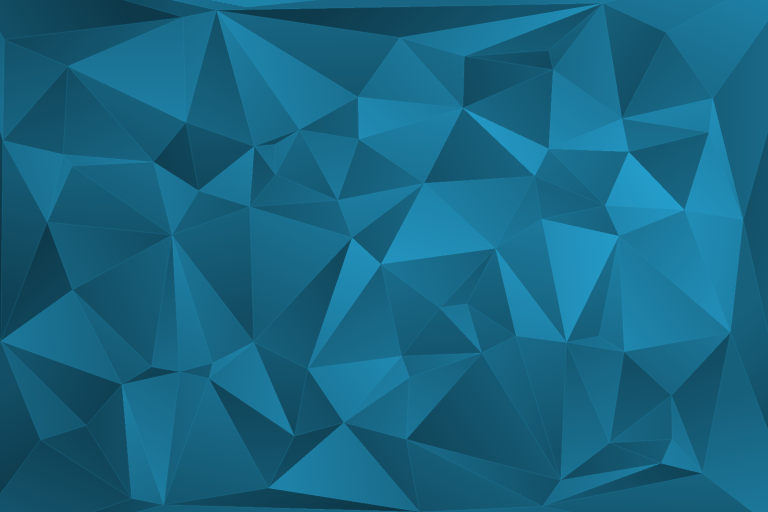
Reproduce this background procedurally as a WebGL 2 fragment shader.

```glsl
#version 300 es
precision highp float;
// Low-poly backdrop: an irregular Delaunay mesh of softly shaded blue triangles.

uniform vec2 u_resolution;
out vec4 fragColor;

const int COLUMNS = 11;
const int ROWS = 7;
const int SITE_COUNT = COLUMNS * ROWS;
const vec2 FRAME = vec2(1.5, 1.0);
vec2 sites[SITE_COUNT];

float cross2(vec2 a, vec2 b) { return a.x * b.y - a.y * b.x; }

vec2 hash2(float n) {
    return fract(sin(n * vec2(12.9898, 78.233) + 4.1) * 4375.85);
}

// Low gain, so the order in which corners were summed does not matter.
vec2 triangleHash(vec2 middle) {
    return fract(sin(middle * mat2(97.3, 171.7, 143.9, -83.1)) * 57.31);
}

float lineDistance(vec2 p, vec2 a, vec2 b) {
    return abs(cross2(b - a, p - a)) / length(b - a);
}

bool insideTriangle(vec2 p, vec2 a, vec2 b, vec2 c) {
    vec3 side = vec3(cross2(b - a, p - a), cross2(c - b, p - b), cross2(a - c, p - c));
    return all(greaterThanEqual(side, vec3(0.0))) || all(lessThanEqual(side, vec3(0.0)));
}

// Circumcentre relative to a.
vec2 circumOffset(vec2 a, vec2 b, vec2 c) {
    b -= a;
    c -= a;
    float bb = dot(b, b), cc = dot(c, c);
    return vec2(c.y * bb - b.y * cc, b.x * cc - c.x * bb) / (2.0 * cross2(b, c));
}

// Jittered grid, loose enough to form clusters and gaps.
void scatterSites() {
    for (int i = 0; i < SITE_COUNT; i++) {
        vec2 cell = vec2(i % COLUMNS, i / COLUMNS);
        vec2 unit = (cell + 1.5 * hash2(float(i) + 1.0)) / (vec2(COLUMNS, ROWS) + 0.5);
        sites[i] = unit * FRAME;
    }
}

// Shrink half of a slightly larger frame to the Delaunay triangle that holds p.
void findTriangle(vec2 p, out vec2 a, out vec2 b, out vec2 c) {
    a = vec2(-0.1);
    b = FRAME + 0.1;
    c = cross2(b - a, p - a) > 0.0 ? vec2(a.x, b.y) : vec2(b.x, a.y);
    for (int pass = 0; pass < 24; pass++) {
        vec2 centre = circumOffset(a, b, c);
        vec2 deepest = a;
        float lowestPower = -1e-5;
        for (int i = 0; i < SITE_COUNT; i++) {
            vec2 s = sites[i] - a;
            float power = dot(s, s - 2.0 * centre);
            if (power < lowestPower) {
                lowestPower = power;
                deepest = sites[i];
            }
        }
        if (lowestPower >= -1e-5) break;
        if (insideTriangle(p, a, b, deepest)) c = deepest;
        else if (insideTriangle(p, b, c, deepest)) a = deepest;
        else b = deepest;
    }
}

vec3 shade(vec2 p, out float seamDistance) {
    vec2 a, b, c;
    findTriangle(p, a, b, c);
    seamDistance = min(lineDistance(p, a, b), min(lineDistance(p, b, c), lineDistance(p, c, a)));

    // Facet tone, brighter towards the right of the middle.
    vec2 middle = (a + b + c) / 3.0;
    vec2 random = triangleHash(middle);
    vec2 fromGlow = (middle / FRAME - vec2(0.78, 0.52)) * vec2(2.6, 2.5);
    float tone = 0.315 + 0.28 * random.x + 0.2 * exp(-dot(fromGlow, fromGlow));

    // Linear gradient across the facet.
    float angle = 6.2832 * random.y;
    tone += clamp(0.5 * dot(p - middle, vec2(cos(angle), sin(angle))), -0.06, 0.06);

    // Faint light seam.
    float seam = 1.0 - smoothstep(0.0004, 0.0017, seamDistance);
    tone = mix(tone, 0.76, 0.16 * seam);
    return vec3(0.18, 0.775, 1.0) * tone;
}

void main() {
    vec2 pixel = FRAME / u_resolution;
    vec2 p = gl_FragCoord.xy * pixel;
    scatterSites();

    float seamDistance, unusedDistance;
    vec3 color = shade(p, seamDistance);

    // Supersample only where a seam is near.
    if (seamDistance < pixel.y + 0.0017) {
        color = vec3(0.0);
        for (int i = 0; i < 4; i++) {
            vec2 offset = vec2(i % 2, i / 2) * 0.5 - 0.25;
            color += 0.25 * shade(p + offset * pixel, unusedDistance);
        }
    }
    fragColor = vec4(color, 1.0);
}
```
